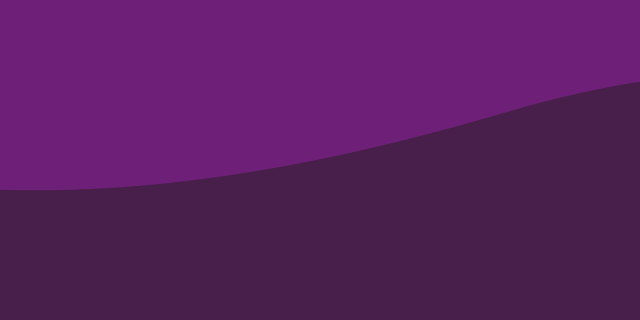
Write a WebGL 2 fragment shader that draws this background.

```glsl
#version 300 es
precision highp float;

uniform vec2 u_resolution;
out vec4 fragColor;

// Height of the hill: a rising curve that eases off near the right edge
float hillHeight(float x) {
    float rise = x - 0.055;
    float ease = max(x - 0.79, 0.0);
    return 0.4055 + rise * rise * (0.55 - 0.135 * rise) - 0.855 * ease * ease;
}

void main() {
    vec2 uv = gl_FragCoord.xy / u_resolution;
    vec3 skyPurple = vec3(0.431, 0.125, 0.475);
    vec3 hillPlum = vec3(0.284, 0.122, 0.290);

    // Blend across one pixel at the crest
    float above = (uv.y - hillHeight(uv.x)) * u_resolution.y;
    float sky = smoothstep(-0.7, 0.7, above);
    fragColor = vec4(mix(hillPlum, skyPurple, sky), 1.0);
}
```
